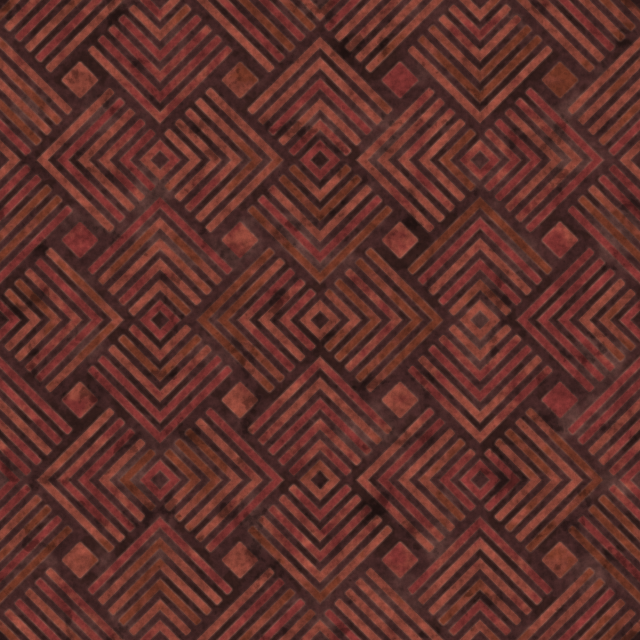
Reproduce this pattern procedurally as a WebGL 1 fragment shader.

```glsl
precision highp float;
uniform vec2 u_resolution;

// Layout, in cells; lengths across stripes are measured as |x| + |y|
const float CELLS = 4.0;          // even, so alternating cells wrap
const float PITCH = 0.1285;       // spacing of nested stripes
const float STRIPE = 0.069;       // stripe width
const float LAST_STRIPE = 5.0;    // stripe 0 is the closed ring
const float ARM_END = 0.140;      // where the arms stop beside the diagonal
const float STUD = 0.118;         // half diagonal of the solid diamonds
const float ROUNDING = 0.018;
const float RIM_WIDTH = 0.007;

// Wear
const float RIM_STRENGTH = 0.50;
const float MOTTLE = 0.42;
const float GRAIN = 0.32;
const float STAIN = 0.38;
const float TONE_DRIFT = 0.55;

const vec3 GROUND_DARK = vec3(0.18, 0.105, 0.095);
const vec3 GROUND = vec3(0.26, 0.15, 0.145);
const vec3 GROUND_DUSTY = vec3(0.35, 0.23, 0.21);
const vec3 CRIMSON = vec3(0.46, 0.19, 0.18);
const vec3 TERRACOTTA = vec3(0.52, 0.26, 0.21);
const vec3 RUST = vec3(0.41, 0.20, 0.14);
const vec3 RIM = vec3(0.44, 0.30, 0.26);

float hash(vec3 p) {
  p = fract(p * vec3(0.1031, 0.1030, 0.0973));
  p += dot(p, p.yzx + 33.33);
  return fract((p.x + p.y) * p.z);
}

float cornerSlope(vec2 corner, vec2 offset, float period) {
  float angle = 6.28318 * hash(vec3(mod(corner, period), period));
  return dot(vec2(cos(angle), sin(angle)), offset);
}

// Gradient noise over the unit square, wrapping after period lattice steps
float gradientNoise(vec2 uv, float period) {
  vec2 p = uv * period;
  vec2 i = floor(p);
  vec2 f = p - i;
  vec2 w = f * f * f * (f * (f * 6.0 - 15.0) + 10.0);
  vec2 e = vec2(1.0, 0.0);
  float low = mix(cornerSlope(i, f, period), cornerSlope(i + e, f - e, period), w.x);
  float high = mix(cornerSlope(i + e.yx, f - e.yx, period),
                   cornerSlope(i + 1.0, f - 1.0, period), w.x);
  return mix(low, high, w.y);
}

float fbm(vec2 uv, float period) {
  float sum = 0.0;
  float amplitude = 0.6;
  for (int octave = 0; octave < 4; octave++) {
    sum += amplitude * gradientNoise(uv, period);
    period *= 2.0;
    amplitude *= 0.6;
  }
  return sum;
}

float roundedIntersection(vec2 d) {
  d += ROUNDING;
  return length(max(d, 0.0)) + min(max(d.x, d.y), 0.0) - ROUNDING;
}

// Opposed chevrons around every second cell corner: (distance, tone)
vec2 chevrons(vec2 p, float parity) {
  vec2 q = p - vec2(parity, 0.0);
  vec2 n = floor(vec2(q.x + q.y, q.x - q.y) * 0.5 + 0.5);
  vec2 center = vec2(n.x + n.y, n.x - n.y);
  vec2 local = q - center;
  if (parity > 0.5) local = local.yx;

  vec2 a = abs(local);
  float s = a.x + a.y;
  float k = clamp(floor((s + 0.5 * STRIPE) / PITCH - 0.5), 0.0, LAST_STRIPE);
  float band = abs(s - (k + 1.0) * PITCH + 0.5 * STRIPE) - 0.5 * STRIPE;
  float cap = k < 0.5 ? -1.0 : a.y - a.x - ARM_END;
  float side = k < 0.5 ? 0.0 : sign(local.x);
  vec2 id = mod(center + vec2(parity, 0.0), CELLS);
  return vec2(roundedIntersection(vec2(band, cap)) * 0.7071,
              hash(vec3(id * 7.0 + 3.0, k * 5.0 + side + 11.0)));
}

// Solid diamonds in the cell middles: (distance, tone)
vec2 studs(vec2 p) {
  vec2 a = fract(p) - 0.5;
  vec2 d = abs(vec2(a.x + a.y, a.x - a.y)) - STUD;
  return vec2(roundedIntersection(d) * 0.7071, hash(vec3(floor(p) + 5.0, 41.0)));
}

vec2 nearer(vec2 a, vec2 b) { return a.x < b.x ? a : b; }

void main() {
  vec2 uv = gl_FragCoord.xy / u_resolution;
  vec2 p = uv * CELLS;
  float pixel = CELLS / min(u_resolution.x, u_resolution.y);
  vec2 shape = nearer(nearer(chevrons(p, 0.0), chevrons(p, 1.0)), studs(p));

  float cloud = fbm(uv, 7.0);
  float mottle = fbm(uv, 24.0);
  float grain = fbm(uv, 90.0);
  float blotch = fbm(uv + 0.37, 11.0);

  // Stripe and ground colours
  float tone = shape.y + TONE_DRIFT * (blotch + 0.5 * mottle);
  vec3 clay = mix(CRIMSON, TERRACOTTA, smoothstep(0.30, 0.55, tone));
  clay = mix(clay, RUST, smoothstep(0.74, 0.92, tone));
  vec3 ground = mix(GROUND, GROUND_DARK, smoothstep(-0.02, 0.35, mottle - cloud));
  ground = mix(ground, GROUND_DUSTY, 0.8 * smoothstep(0.05, 0.45, cloud + 0.5 * blotch));

  float cover = clamp(0.5 - shape.x / pixel, 0.0, 1.0);
  vec3 color = mix(ground, clay, cover);

  // Pale worn rims, broken up by the mottling
  float rim = 1.0 - smoothstep(0.0, RIM_WIDTH + pixel, abs(shape.x));
  color = mix(color, RIM, rim * RIM_STRENGTH * clamp(0.8 + mottle, 0.0, 1.0));

  // Mottling, grain and dark stains
  color *= 1.0 + MOTTLE * mottle + GRAIN * grain;
  float stain = smoothstep(0.14, 0.42, fbm(uv + 0.71, 15.0) + 0.35 * grain);
  color *= 1.0 - STAIN * stain;
  gl_FragColor = vec4(color, 1.0);
}
```
